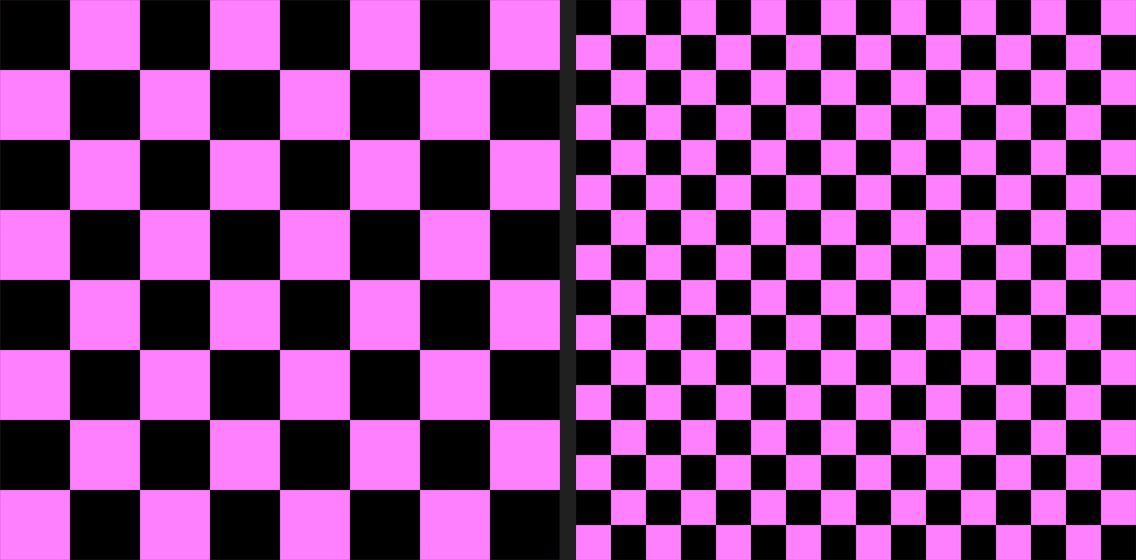
Left, the tile; right, the same tile 2 across and 2 down.
Reproduce this pattern procedurally as a WebGL 1 fragment shader.

```glsl
precision highp float;
// Checkerboard of eight by eight pink and black squares.

uniform vec2 u_resolution;

// Signed distance to the nearest cell border, positive in even cells.
vec2 stripeDistance(vec2 cell) {
  return 0.5 - abs(mod(cell + 0.5, 2.0) - 1.0);
}

void main() {
  // Four repeats of two cells along each axis.
  vec2 cell = 8.0 * gl_FragCoord.xy / u_resolution;

  // Soften the borders by three quarters of a pixel on each side.
  vec2 softness = 0.75 * 8.0 / u_resolution;
  vec2 stripes = 2.0 * smoothstep(-softness, softness, stripeDistance(cell)) - 1.0;

  // Squares are pink where both stripes have the same sign.
  float pinkAmount = 0.5 + 0.5 * stripes.x * stripes.y;
  gl_FragColor = vec4(pinkAmount * vec3(1.0, 0.5, 1.0), 1.0);
}
```
